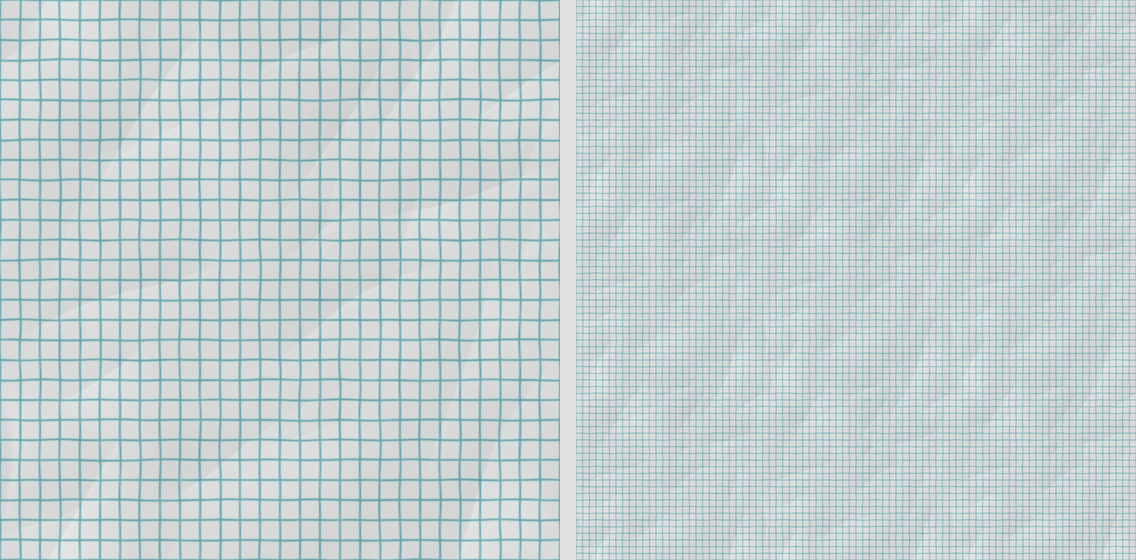
Left, the tile; right, the same tile 3 across and 3 down.
Write a WebGL 1 fragment shader that draws this pattern.

```glsl
precision highp float;

// Crumpled graph paper: a soft teal square grid on light grey paper.
// Lines are Gaussian profiles bent by wrapping gradient noise; the creases
// are masked sawtooth folds along whole-number directions, so it all tiles.

uniform vec2 u_resolution;

const float CELLS = 28.0;          // grid squares across and down
const float LINE_SPREAD = 0.06;    // Gaussian radius of a line, in cells
const float HALO_SPREAD = 0.13;    // radius of the pale tint beside a line
const float WOBBLE = 0.07;         // bending of the lines, in cells
const float INK_VARIATION = 0.22;  // uneven strength along the lines
const vec3 PAPER = vec3(0.85, 0.85, 0.852);
const vec3 INK = vec3(0.42, 0.645, 0.67);
const vec3 HALO_TINT = vec3(-0.012, 0.022, 0.024);
const int FOLDS = 8;
const float FOLD_DEPTH = 0.045;    // brightness step across a crease
const float RIDGE_LIGHT = 0.014;   // thin highlight on a crease
const float CREASE_WIDTH = 0.012;  // softness of a crease, in fold periods
const float MOTTLE = 0.018;        // broad uneven paper tone
const float GRAIN = 0.008;         // fine paper fibre

vec2 gradientAt(vec2 corner, float period, float seed) {
  vec2 wrapped = mod(corner, period) + seed * 7.31;
  float angle = 6.28318 * fract(sin(dot(wrapped, vec2(127.1, 311.7))) * 43758.5);
  return vec2(cos(angle), sin(angle));
}

// Gradient noise on the unit square, repeating after `period` lattice cells.
float tileNoise(vec2 p, float period, float seed) {
  vec2 q = p * period;
  vec2 c = floor(q);
  vec2 f = q - c;
  vec2 w = f * f * f * (f * (f * 6.0 - 15.0) + 10.0);
  vec2 e = vec2(1.0, 0.0);
  float a = dot(gradientAt(c, period, seed), f);
  float b = dot(gradientAt(c + e.xy, period, seed), f - e.xy);
  float d = dot(gradientAt(c + e.yx, period, seed), f - e.yx);
  float g = dot(gradientAt(c + e.xx, period, seed), f - e.xx);
  return mix(mix(a, b, w.x), mix(d, g, w.x), w.y);
}

// Brightness change from one family of folds that fade in and out.
float foldShade(vec2 p, float index, float pixel) {
  vec2 normal = vec2(1.0 + mod(index, 3.0), -mod(index, 4.0));
  float bend = 0.16 * tileNoise(p, 3.0, index + 10.0);
  float s = fract(dot(p, normal) + bend + index * 0.381);
  float width = max(CREASE_WIDTH, 1.5 * pixel * length(normal));
  float slope = 0.5 - s + smoothstep(1.0 - width, 1.0, s);
  float toCrease = min(s, 1.0 - s) / width;
  float ridge = exp(-toCrease * toCrease);
  float mask = smoothstep(-0.05, 0.4, tileNoise(p, 3.0, index + 30.0));
  return mask * (FOLD_DEPTH * slope + RIDGE_LIGHT * ridge);
}

float paperShade(vec2 p, float pixel) {
  float shade = MOTTLE * tileNoise(p, 4.0, 1.0);
  shade += GRAIN * tileNoise(p, 160.0, 2.0);
  for (int i = 0; i < FOLDS; i++) {
    shade += foldShade(p, float(i), pixel);
  }
  return shade;
}

// Joint coverage of the vertical and horizontal lines.
float gridCoverage(vec2 distances, float spread) {
  vec2 r = distances / spread;
  vec2 lines = exp(-r * r);
  return 1.0 - (1.0 - lines.x) * (1.0 - lines.y);
}

void main() {
  vec2 p = gl_FragCoord.xy / u_resolution;
  float pixel = 1.0 / min(u_resolution.x, u_resolution.y);

  // Slightly bent grid, with lines on whole coordinates
  vec2 wobble = vec2(tileNoise(p, 14.0, 3.0), tileNoise(p, 14.0, 4.0));
  vec2 grid = p * CELLS + WOBBLE * wobble;
  vec2 distances = abs(fract(grid + 0.5) - 0.5);

  // Ink with a faint tint around it
  float spread = max(LINE_SPREAD, 0.7 * pixel * CELLS);
  float strength = 0.96 + INK_VARIATION * tileNoise(p, 24.0, 5.0);
  float ink = clamp(gridCoverage(distances, spread) * strength, 0.0, 1.0);
  float halo = gridCoverage(distances, max(HALO_SPREAD, spread));
  vec3 color = mix(PAPER + HALO_TINT * halo, INK, ink);

  // Folds shade paper and ink alike
  color *= 1.0 + paperShade(p, pixel);
  gl_FragColor = vec4(clamp(color, 0.0, 1.0), 1.0);
}
```
